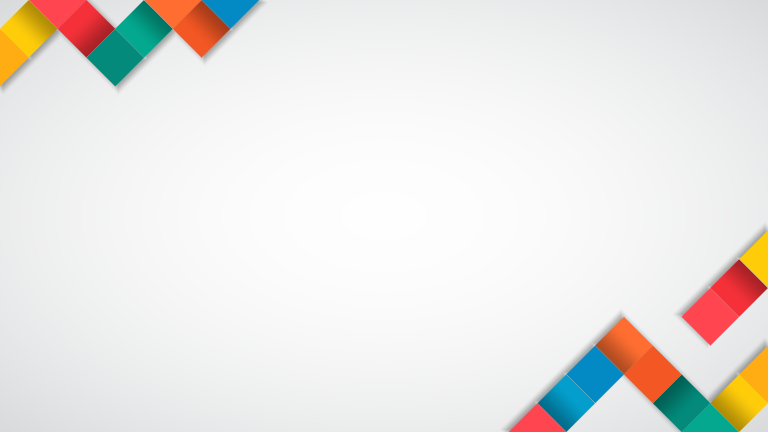
Reproduce this background procedurally as a Shadertoy shader.

```glsl
// Folded ribbons of coloured diamond tiles in two opposite corners of a pale
// backdrop. Tiles sit on a diagonal lattice; each strip is a zigzag formula,
// drawn with distance functions, fold shading and a soft drop shadow.

const float CELLS_HIGH = 15.0;          // half-diagonals per canvas height
const vec3 CENTER_TONE = vec3(0.995);
const vec3 VIGNETTE = vec3(0.073, 0.071, 0.068);
const vec2 SHADOW_OFFSET = vec2(0.11, 0.09);
const float SHADOW_BLUR = 0.19;
const float SHADOW_STRENGTH = 0.34;
const float FOLD_STRENGTH = 0.32;

const vec3 AMBER  = vec3(1.00, 0.68, 0.07);
const vec3 YELLOW = vec3(1.00, 0.80, 0.04);
const vec3 CORAL  = vec3(1.00, 0.27, 0.31);
const vec3 RED    = vec3(0.96, 0.19, 0.22);
const vec3 PINE   = vec3(0.01, 0.54, 0.48);
const vec3 MINT   = vec3(0.01, 0.66, 0.56);
const vec3 FLAME  = vec3(1.00, 0.43, 0.19);
const vec3 RUST   = vec3(0.95, 0.34, 0.14);
const vec3 BLUE   = vec3(0.01, 0.54, 0.77);
const vec3 CYAN   = vec3(0.01, 0.62, 0.80);

// Strip ids, also used to find their run of colours
const int TOP = 0;
const int BOTTOM = 1;
const int SIDE = 2;
const int STRIP_STRIDE = 9;
const vec3 TILE_COLORS[21] = vec3[21](
    AMBER, YELLOW, CORAL, RED, PINE, MINT, FLAME, RUST, BLUE,
    AMBER, YELLOW, MINT, PINE, RUST, FLAME, BLUE, CYAN, CORAL,
    CORAL, RED, YELLOW);

// Lattice position of tile k, counted inward from the strip's corner
vec2 tileCell(int strip, float k) {
    if (strip == SIDE) return vec2(2.0 - k, 4.0 + k);
    float phase = strip == TOP ? mod(k, 4.0) : k;
    return vec2(k, min(abs(phase - 2.0), 8.0 - k));
}

float diamond(vec2 p) {
    return (abs(p.x) + abs(p.y) - 1.0) * 0.70711;
}

void drawStrip(inout vec3 color, int strip, vec2 p, float pixel) {
    int count = strip == SIDE ? 3 : STRIP_STRIDE;
    float shadowDist = 1e3;
    float stripDist = 1e3;
    float weightSum = 0.0;
    vec3 tint = vec3(0.0);

    for (int i = 0; i < count; i++) {
        float k = float(i);
        vec2 cell = tileCell(strip, k);
        vec2 local = p - cell;
        float dist = diamond(local);
        stripDist = min(stripDist, dist);
        shadowDist = min(shadowDist, diamond(local - SHADOW_OFFSET));

        // Every odd tile darkens where it slips under the next one
        vec2 toNext = tileCell(strip, k + 1.0) - cell;
        float fold = i % 2 == 1 ? smoothstep(-0.5, 1.1, dot(local, toNext)) : 0.0;
        vec3 tile = TILE_COLORS[strip * STRIP_STRIDE + i] * (1.0 - FOLD_STRENGTH * fold);

        // Weighted blend keeps shared edges free of seams
        float weight = 1.0 - smoothstep(-0.7 * pixel, 0.7 * pixel, dist);
        tint += weight * tile;
        weightSum += weight;
    }

    float shadow = 1.0 - smoothstep(-SHADOW_BLUR, SHADOW_BLUR, shadowDist);
    color *= 1.0 - SHADOW_STRENGTH * shadow;
    float cover = 1.0 - smoothstep(-0.7 * pixel, 0.7 * pixel, stripDist);
    color = mix(color, tint / max(weightSum, 1e-4), cover);
}

void mainImage(out vec4 fragColor, in vec2 fragCoord) {
    // Backdrop: bright centre falling off towards the corners
    vec2 centered = 2.0 * fragCoord / iResolution.xy - 1.0;
    vec3 color = CENTER_TONE - VIGNETTE * dot(centered, centered);

    // Lattice coordinates running inward from the two opposite corners
    float pixel = CELLS_HIGH / iResolution.y;
    vec2 fromTopLeft = vec2(fragCoord.x, iResolution.y - fragCoord.y) * pixel;
    vec2 fromBottomRight = vec2(iResolution.x - fragCoord.x, fragCoord.y) * pixel;

    drawStrip(color, TOP, fromTopLeft, pixel);
    drawStrip(color, SIDE, fromBottomRight, pixel);
    drawStrip(color, BOTTOM, fromBottomRight, pixel);

    fragColor = vec4(color, 1.0);
}
```
